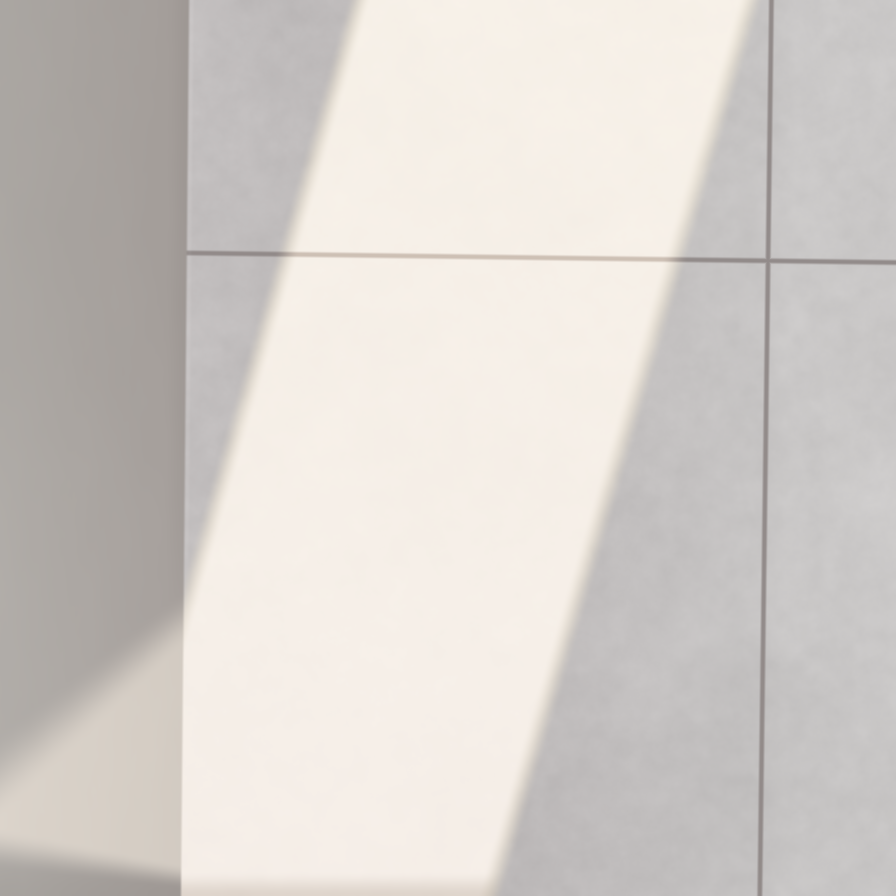
Reproduce this texture procedurally as a Shadertoy shader.

```glsl
float hash(vec2 p) {
    p = fract(p * vec2(0.1031, 0.1030));
    p += dot(p, p.yx + 33.33);
    return fract((p.x + p.y) * p.x * 7.13 + p.y * 3.7);
}

float valueNoise(vec2 p) {
    vec2 cell = floor(p), f = fract(p);
    f = f * f * (3.0 - 2.0 * f);
    return mix(mix(hash(cell), hash(cell + vec2(1, 0)), f.x),
               mix(hash(cell + vec2(0, 1)), hash(cell + vec2(1, 1)), f.x), f.y);
}

// Layered noise centred on zero
float fbm(vec2 p) {
    float sum = 0.0, weight = 0.5;
    for (int i = 0; i < 5; i++) {
        sum += weight * (valueNoise(p) - 0.5);
        p = mat2(0.8, 0.6, -0.6, 0.8) * p * 2.03 + 17.1;
        weight *= 0.55;
    }
    return sum;
}

// Soft step: 0 below the edge, 1 above it
float softEdge(float d, float halfWidth) {
    return smoothstep(-halfWidth, halfWidth, d);
}

// Narrow line with blurred sides
float groutLine(float d, float halfWidth, float blur) {
    return 1.0 - smoothstep(halfWidth - blur, halfWidth + blur, abs(d));
}

// Sunbeam on the tiles, between two slanted penumbrae
float tileBeam(vec2 uv) {
    float left = uv.x - (0.116 + 0.285 * uv.y);
    float right = 0.547 + 0.291 * uv.y - uv.x;
    return softEdge(left, 0.014) * softEdge(right, 0.015);
}

// Light patch on the side wall, softer away from the corner
float wallPatch(vec2 uv, float cornerX) {
    float away = clamp((cornerX - uv.x) / cornerX, 0.0, 1.0);
    float top = 0.134 + 0.86 * uv.x - uv.y;
    float bottom = uv.y - (0.053 - 0.155 * uv.x);
    return softEdge(top, mix(0.032, 0.050, away)) * softEdge(bottom, mix(0.014, 0.024, away));
}

vec3 sideWall(vec2 uv, float cornerX) {
    float across = uv.x / cornerX;
    vec3 shade = mix(vec3(0.668, 0.652, 0.635), vec3(0.640, 0.615, 0.600), across);
    shade += 0.025 * smoothstep(0.75, 0.3, uv.y) * (1.0 - 0.5 * across);
    shade -= 0.035 * smoothstep(0.07, 0.0, uv.y);
    vec3 lit = mix(vec3(0.860, 0.830, 0.795), vec3(0.825, 0.795, 0.760), across);
    return mix(shade, lit, wallPatch(uv, cornerX));
}

vec3 tiledWall(vec2 uv, float pixel) {
    float beam = tileBeam(uv);
    float jointX = uv.x - (0.848 + 0.013 * uv.y);
    float jointY = uv.y - (0.7205 - 0.0135 * uv.x);

    // Shaded stone, slightly darker beside the beam
    vec3 shade = mix(vec3(0.752, 0.738, 0.738), vec3(0.778, 0.770, 0.768), smoothstep(0.55, 0.92, uv.x));
    shade += 0.012 * smoothstep(0.0, 0.03, jointX);
    shade += 0.010 * smoothstep(0.35, 0.20, uv.x);
    shade -= 0.014 * smoothstep(0.45, 0.0, uv.y);
    shade += 0.045 * fbm(uv * vec2(7.0, 9.0)) + 0.035 * fbm(uv * 55.0);

    // Sunlit stone and its dim lower rim
    vec3 lit = mix(vec3(0.961, 0.933, 0.908), vec3(0.966, 0.942, 0.908), uv.y);
    lit += 0.010 * fbm(uv * 8.0) + 0.010 * fbm(uv * 45.0);
    lit -= vec3(0.09, 0.10, 0.11) * smoothstep(0.028, 0.0, uv.y);

    // Warm tint within the penumbra
    vec3 colour = mix(shade, lit, beam);
    colour += vec3(0.02, 0.01, -0.025) * 4.0 * beam * (1.0 - beam) * 0.6;

    // Joints between tiles
    float blur = max(0.0018, pixel);
    float vertical = groutLine(jointX, 0.0026, blur);
    float horizontal = groutLine(jointY, 0.0026, blur);
    vec3 grout = mix(vec3(0.555, 0.525, 0.520), vec3(0.790, 0.735, 0.690), beam);
    return mix(colour, grout, max(vertical, horizontal) * 0.92);
}

void mainImage(out vec4 fragColor, in vec2 fragCoord) {
    vec2 uv = fragCoord / iResolution.xy;
    float pixel = 1.0 / min(iResolution.x, iResolution.y);
    float cornerX = 0.202 + 0.009 * uv.y;
    float corner = uv.x - cornerX;

    vec3 wall = sideWall(uv, cornerX);
    wall += 0.010 * fbm(uv * vec2(30.0, 12.0));
    wall -= 0.020 * smoothstep(-0.025, 0.0, corner) * smoothstep(0.2, 0.5, uv.y);
    vec3 tiles = tiledWall(uv, pixel);

    // Join the planes and catch a faint highlight on the corner
    vec3 colour = mix(wall, tiles, softEdge(corner, max(0.002, pixel)));
    colour += 0.018 * groutLine(corner - 0.003, 0.002, 0.002) * smoothstep(0.25, 0.45, uv.y);
    fragColor = vec4(clamp(colour, 0.0, 1.0), 1.0);
}
```
